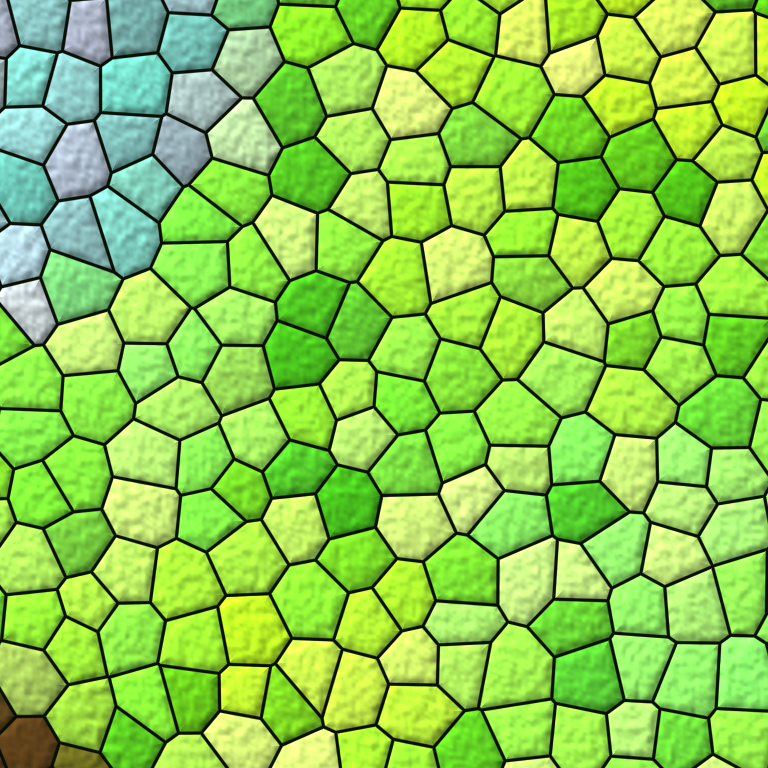
Write a Shadertoy shader that draws this pattern.

```glsl
// Irregular mosaic of rough, bevelled green stones separated by thin dark joints.

const vec2 GRID = vec2(14.0, 12.4);             // stones across and up
const vec2 LIGHT_DIR = vec2(-0.6, 0.8);         // light from the upper left

const vec3 FRESH_GREEN = vec3(0.48, 0.96, 0.17);
const vec3 MINT        = vec3(0.55, 0.97, 0.42);
const vec3 LIME        = vec3(0.77, 0.97, 0.15);
const vec3 CREAM       = vec3(0.95, 0.96, 0.60);
const vec3 DEEP_GREEN  = vec3(0.22, 0.70, 0.08);
const vec3 TEAL        = vec3(0.46, 0.87, 0.79);
const vec3 LAVENDER    = vec3(0.84, 0.85, 0.95);
const vec3 UMBER       = vec3(0.36, 0.25, 0.10);
const vec3 JOINT       = vec3(0.04, 0.06, 0.02);

vec2 hash22(vec2 p) {
    vec3 q = fract(p.xyx * vec3(0.1031, 0.1030, 0.0973));
    q += dot(q, q.yzx + 33.33);
    return fract((q.xx + q.yz) * q.zy);
}

float valueNoise(vec2 p) {
    vec2 i = floor(p), f = fract(p);
    f = f * f * (3.0 - 2.0 * f);
    float low  = mix(hash22(i).x, hash22(i + vec2(1, 0)).x, f.x);
    float high = mix(hash22(i + vec2(0, 1)).x, hash22(i + vec2(1, 1)).x, f.x);
    return mix(low, high, f.y);
}

// Stone centre in canvas units; odd columns are shifted by half a stone.
vec2 stoneSite(vec2 id) {
    vec2 rnd = hash22(id + 71.0);
    float jitter = hash22(id + 137.0).x > 0.85 ? 1.0 : 0.58;
    vec2 stagger = vec2(0.0, 0.5 * mod(id.x, 2.0) - 0.25);
    return (id + 0.5 + stagger + jitter * (rnd - 0.5)) / GRID;
}

// Finds the stone at p, its distance to the joint and the outward direction.
void findStone(vec2 p, out vec2 stoneId, out float edge, out vec2 outward) {
    vec2 home = floor(p * GRID);
    float nearest = 1e3;
    for (int y = -2; y <= 2; y++)
    for (int x = -2; x <= 2; x++) {
        vec2 id = home + vec2(x, y);
        float d = distance(p, stoneSite(id));
        if (d < nearest) { nearest = d; stoneId = id; }
    }
    vec2 site = stoneSite(stoneId);
    edge = 1e3;
    outward = vec2(0.0);
    for (int y = -2; y <= 2; y++)
    for (int x = -2; x <= 2; x++) {
        vec2 id = stoneId + vec2(x, y);
        if (x == 0 && y == 0) continue;
        vec2 other = stoneSite(id);
        vec2 dir = normalize(other - site);
        float d = dot(0.5 * (site + other) - p, dir);
        if (d < edge) { edge = d; outward = dir; }
    }
}

// Soft round region of influence.
float blob(vec2 p, vec2 centre, float radius) {
    vec2 d = (p - centre) / radius;
    return exp(-dot(d, d));
}

vec3 stoneColor(vec2 id, vec2 site) {
    vec2 a = hash22(id + 11.0), b = hash22(id + 53.0);
    float yellow = blob(site, vec2(0.9, 1.0), 0.42) + 0.8 * blob(site, vec2(0.38, 0.05), 0.24);
    float mint = blob(site, vec2(0.85, 0.22), 0.3) + 0.6 * blob(site, vec2(0.25, 0.55), 0.2);
    float cool = blob(site, vec2(0.13, 0.93), 0.22) + 0.7 * blob(site, vec2(0.0, 0.7), 0.14);
    float corner = blob(site, vec2(0.0), 0.13);

    vec3 color = mix(FRESH_GREEN, MINT, clamp(mint + 0.5 * a.x - 0.1, 0.0, 1.0));
    color = mix(color, LIME, clamp(yellow + 0.6 * a.y - 0.25, 0.0, 1.0));
    color = mix(color, CREAM, 0.75 * b.x * b.x * b.x);
    color = mix(color, DEEP_GREEN, 0.8 * smoothstep(0.72, 1.0, b.y));
    vec3 coolColor = mix(TEAL, LAVENDER, a.x) * mix(0.75, 1.0, b.x);
    color = mix(color, coolColor, smoothstep(0.25, 0.7, cool + 0.2 * (a.y - 0.5)));
    return mix(color, UMBER, smoothstep(0.25, 0.7, corner));
}

float grainHeight(vec2 p) {
    return 0.65 * valueNoise(p * 95.0) + 0.35 * valueNoise(p * 190.0 + 17.0);
}

// Brightness of the rough surface under the slanted light.
float grainLight(vec2 p) {
    float stepSize = 0.004;
    return grainHeight(p - LIGHT_DIR * stepSize) - grainHeight(p + LIGHT_DIR * stepSize);
}

void mainImage(out vec4 fragColor, in vec2 fragCoord) {
    vec2 p = fragCoord / iResolution.y;
    vec2 id, outward;
    float edge;
    findStone(p, id, edge, outward);

    // Rounded rim, broad tilt and grain
    vec2 site = stoneSite(id);
    float rim = 1.0 - smoothstep(0.002, 0.015, edge);
    float tilt = dot(p - site, LIGHT_DIR);
    float light = 1.0 + 0.24 * rim * (dot(outward, LIGHT_DIR) - 0.35)
                + 1.8 * tilt + 0.36 * grainLight(p);
    vec3 color = stoneColor(id, site) * light;

    // Dark joints
    float pixel = 1.0 / iResolution.y;
    float stone = smoothstep(0.0018 - 0.6 * pixel, 0.0024 + 0.6 * pixel, edge);
    fragColor = vec4(clamp(mix(JOINT, color, stone), 0.0, 1.0), 1.0);
}
```
